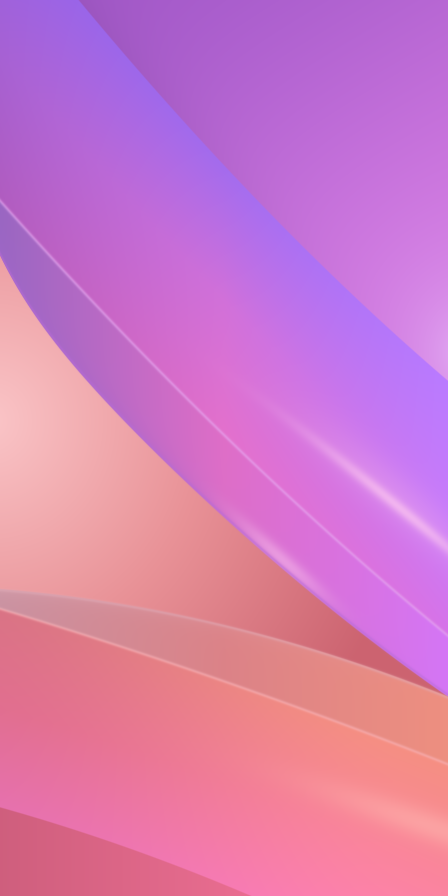
This background is drawn by a Shadertoy shader. Its source:

```glsl
// Two glossy translucent bands sweep over soft violet and coral backdrops.
// Each rim is a parabola y(x); layers are painted back to front with colour
// ramps across each band, then thin rim lines and soft specular streaks.

// Rims as (offset, slope, bend), in canvas widths
const vec3 UPPER_TOP  = vec3(2.218, -1.279, 0.211);
const vec3 UPPER_SEAM = vec3(1.552, -1.121, 0.150);
const vec3 UPPER_LOW  = vec3(1.352, -1.120, 0.213);
const vec3 LOWER_TOP  = vec3(0.685, -0.080, -0.160);
const vec3 LOWER_SEAM = vec3(0.641, -0.300, -0.047);
const vec3 LOWER_LOW  = vec3(0.198, -0.280, -0.130);
const vec2 RIM_CURL   = vec2(0.078, 12.0);   // extra lift and its falloff at left

// Backdrop colours
const vec3 VIOLET_DEEP  = vec3(0.64, 0.35, 0.79);
const vec3 VIOLET_SOFT  = vec3(0.82, 0.47, 0.88);
const vec3 CORAL_LIGHT  = vec3(0.98, 0.77, 0.78);
const vec3 CORAL_MID    = vec3(0.91, 0.57, 0.59);
const vec3 CORAL_DEEP   = vec3(0.80, 0.39, 0.44);
const vec3 LILAC_GLOW   = vec3(0.93, 0.80, 1.00);
const vec3 PINK_SHINE   = vec3(1.00, 0.80, 0.94);
const vec3 PEACH_SHINE  = vec3(1.00, 0.73, 0.70);
const float LINE_WIDTH  = 0.0035;

float rim(vec3 k, float x) { return k.x + x * (k.y + x * k.z); }

// Approximate signed distance, positive above the rim
float above(vec3 k, vec2 p) {
    float slope = k.y + 2.0 * k.z * p.x;
    return (p.y - rim(k, p.x)) / sqrt(1.0 + slope * slope);
}

float cover(float d) {
    float aa = 0.9 / iResolution.x;
    return smoothstep(-aa, aa, d);
}

float bell(float d, float width) { return exp(-d * d / (width * width)); }

vec3 ramp(vec3 a, vec3 b, vec3 c, float t) {
    t = clamp(t, 0.0, 1.0) * 2.0;
    return mix(mix(a, b, min(t, 1.0)), c, max(t - 1.0, 0.0));
}

vec3 violetBackdrop(vec2 p, float d) {
    float light = smoothstep(0.0, 1.0, 0.12 + 0.45 * p.x + 0.75 * (1.85 - p.y));
    vec3 col = mix(VIOLET_DEEP, VIOLET_SOFT, light);
    col *= 1.0 - 0.07 * exp(-d * 14.0) * (1.0 - p.x);
    return mix(col, LILAC_GLOW, 0.65 * exp(-length((p - vec2(1.04, 1.21)) * vec2(1.0, 0.8)) * 9.0));
}

vec3 coralBackdrop(vec2 p) {
    float r = length((p - vec2(-0.02, 1.06)) * vec2(1.0, 0.95));
    return ramp(CORAL_LIGHT, CORAL_MID, CORAL_DEEP, r / 0.95);
}

vec3 upperBand(vec2 p) {
    float top = rim(UPPER_TOP, p.x);
    float t = (top - p.y) / (top - rim(UPPER_SEAM, p.x));
    vec3 left   = ramp(vec3(0.58, 0.38, 0.90), vec3(0.65, 0.38, 0.83), vec3(0.69, 0.36, 0.75), t);
    vec3 middle = ramp(vec3(0.64, 0.42, 0.93), vec3(0.82, 0.44, 0.85), vec3(0.89, 0.44, 0.80), t);
    vec3 right  = ramp(vec3(0.73, 0.48, 1.00), vec3(0.78, 0.48, 0.98), vec3(0.84, 0.45, 0.91), t);
    vec3 col = ramp(left, middle, right, p.x);
    float ridge = t - 0.655 - 0.45 * (1.0 - p.x) * (1.0 - p.x);
    float fade = bell(p.x - 0.89, 0.21);
    float shine = 0.50 * bell(ridge, 0.030) + 0.22 * bell(ridge + 0.03, 0.11);
    return mix(col, PINK_SHINE, shine * fade);
}

vec3 upperGlass(vec2 p, float d) {
    vec3 col = ramp(vec3(0.60, 0.40, 0.76), vec3(0.87, 0.43, 0.78), vec3(0.83, 0.46, 0.96), p.x);
    col = mix(col, vec3(0.64, 0.40, 0.80), 0.55 * exp(-d * 45.0) * (1.0 - p.x));
    return mix(col, PINK_SHINE, 0.45 * bell(p.x - 0.63, 0.10) * bell(d - 0.015, 0.018));
}

vec3 lowerBand(vec2 p) {
    float top = rim(LOWER_SEAM, p.x);
    float t = (top - p.y) / (top - rim(LOWER_LOW, p.x));
    vec3 left  = ramp(vec3(0.85, 0.45, 0.52), vec3(0.88, 0.43, 0.56), vec3(0.90, 0.44, 0.68), t);
    vec3 right = ramp(vec3(0.96, 0.56, 0.51), vec3(0.98, 0.52, 0.61), vec3(1.00, 0.50, 0.71), t);
    vec3 col = mix(left, right, smoothstep(-0.1, 0.9, p.x));
    float ridge = p.y - 0.17 + 0.34 * (p.x - 0.92);
    return mix(col, PEACH_SHINE, 0.5 * bell(ridge, 0.035) * bell(p.x - 0.98, 0.25));
}

vec3 lowerGlass(vec2 p, float d) {
    vec3 col = ramp(vec3(0.79, 0.57, 0.63), vec3(0.86, 0.51, 0.53), vec3(0.93, 0.56, 0.50), p.x);
    return mix(col, vec3(0.88, 0.68, 0.72), 0.35 * exp(-d * 60.0) * (1.0 - p.x));
}

void mainImage(out vec4 fragColor, in vec2 fragCoord) {
    // Width spans 0..1; height is fixed to 0..2 so the layout always fits
    vec2 p = fragCoord / iResolution.xy * vec2(1.0, 2.0);
    float upTop = above(UPPER_TOP, p);
    float upSeam = above(UPPER_SEAM, p);
    float upLow = above(UPPER_LOW, p - vec2(0.0, RIM_CURL.x * exp(-RIM_CURL.y * p.x)));
    float loTop = above(LOWER_TOP, p);
    float loSeam = above(LOWER_SEAM, p);
    float loLow = above(LOWER_LOW, p);

    // Upper band and its glass lip
    vec3 col = coralBackdrop(p);
    col = mix(col, upperGlass(p, max(upLow, 0.0)), cover(upLow));
    col = mix(col, vec3(0.72, 0.42, 0.84), 0.5 * bell(upLow - 0.003, LINE_WIDTH));
    col = mix(col, upperBand(p), cover(upSeam));
    col = mix(col, vec3(0.90, 0.66, 0.94), 0.55 * bell(upSeam, LINE_WIDTH));
    col = mix(col, violetBackdrop(p, max(upTop, 0.0)), cover(upTop));

    // Lower band and its glass lip
    col = mix(col, lowerGlass(p, max(-loTop, 0.0)), cover(-loTop));
    col = mix(col, vec3(0.88, 0.67, 0.72), 0.45 * bell(loTop + 0.002, LINE_WIDTH));
    col = mix(col, lowerBand(p), cover(-loSeam));
    col = mix(col, vec3(0.97, 0.70, 0.72), 0.55 * bell(loSeam, LINE_WIDTH));
    vec3 foot = mix(vec3(0.81, 0.37, 0.49), vec3(0.92, 0.43, 0.57), p.x * 1.7);
    col = mix(col, foot, cover(-loLow));
    fragColor = vec4(col, 1.0);
}
```
